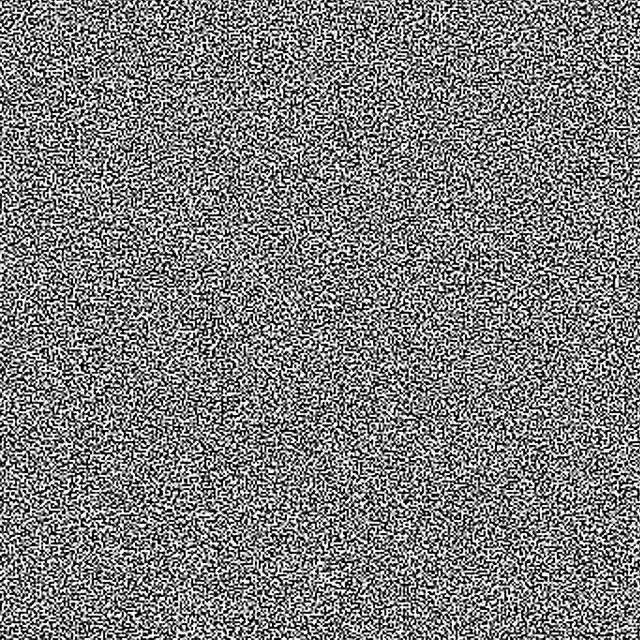
Give the GLSL for this texture, as a Shadertoy shader.

```glsl
// Fine monochrome blue noise: an even labyrinth of black and white worms on a soft grid.

#define CELLS 341.3333    // noise cells along the canvas height
#define SIDE 0.10         // share of the left and right neighbours in the removed mean
#define UPRIGHT 0.16      // share of the upper and lower neighbours
#define CORNER 0.12       // share of the diagonal neighbours
#define SATURATION 4.6    // pushes single cells towards black or white
#define CONTRAST 0.60
#define BRIGHTNESS 0.497

// Two sine rounds, so that no streaks show along the lattice.
float hash(vec2 p)
{
    float first = fract(sin(dot(p, vec2(12.9898, 78.233))) * 43758.5453);
    return fract(sin(first * 78.233 + p.x * 0.731) * 43758.5453);
}

// White noise minus the mean of its neighbours, softly saturated to -1..1.
float blueCell(vec2 cell)
{
    float detail = 0.0;
    for (int y = -1; y <= 1; y++)
    for (int x = -1; x <= 1; x++)
    {
        float weight = (x == 0 && y == 0) ? 1.0
                     : (y == 0) ? -SIDE
                     : (x == 0) ? -UPRIGHT
                     : -CORNER;
        detail += weight * hash(cell + vec2(x, y));
    }
    return sin(clamp(detail * SATURATION, -1.5708, 1.5708));
}

// Catmull-Rom weight for a distance in cells.
float cubicWeight(float d)
{
    d = abs(d);
    if (d < 1.0) return 1.0 + d * d * (1.5 * d - 2.5);
    if (d < 2.0) return 2.0 + d * (-4.0 + d * (2.5 - 0.5 * d));
    return 0.0;
}

// Smooth, crisp interpolation between the cells.
float blueNoise(vec2 p)
{
    vec2 corner = floor(p - 0.5);
    float sum = 0.0;
    for (int y = -1; y <= 2; y++)
    for (int x = -1; x <= 2; x++)
    {
        vec2 cell = corner + vec2(x, y);
        vec2 offset = p - cell - 0.5;
        sum += cubicWeight(offset.x) * cubicWeight(offset.y) * blueCell(cell);
    }
    return sum;
}

void mainImage(out vec4 fragColor, in vec2 fragCoord)
{
    vec2 uv = fragCoord / iResolution.y;
    float grey = BRIGHTNESS + CONTRAST * blueNoise(uv * CELLS);
    fragColor = vec4(vec3(clamp(grey, 0.0, 1.0)), 1.0);
}
```
